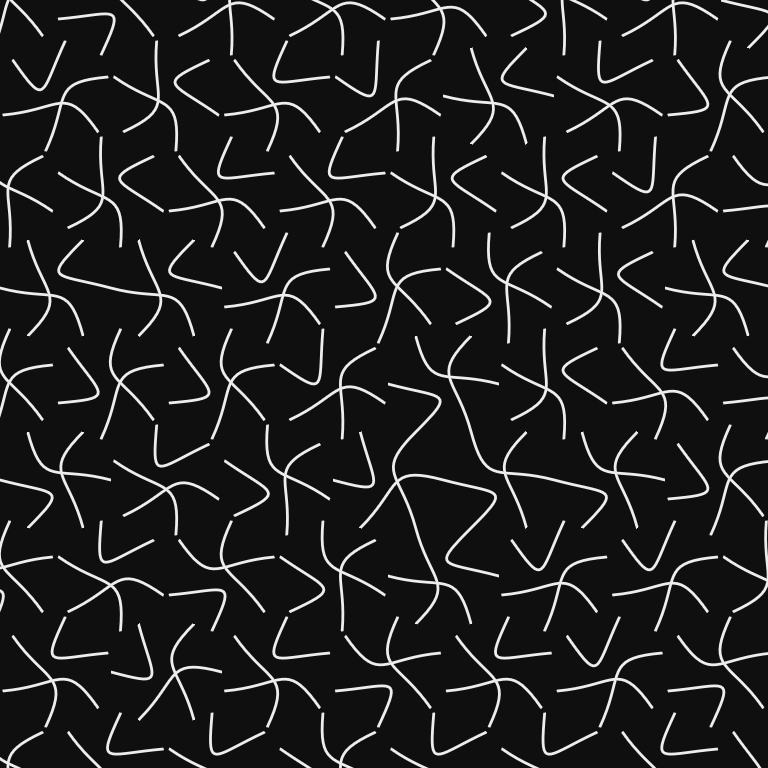
Write a Shadertoy shader that draws this pattern.

```glsl
// Hexagonal Truchet tiling of thin pale strands on near-black.
// Each tile joins its six edge midpoints with three tilted Bezier strands
// (one hairpin, two crossing) and is turned by a random multiple of 20 degrees.

const float ROWS = 8.0;            // tile rows over the canvas height
const float HALF_WIDTH = 0.0126;   // strand half width, in tile widths
const float HANDLE = 0.53;         // Bezier handle length, in tile widths
const float TILT = 0.26;           // clockwise lean of the handles, radians
const float REACH = 0.507;         // radius at which strands are cut flat
const float TURN_START = -80.0;    // smallest tile rotation, degrees
const float TURN_STEP = 20.0;      // rotation increment, degrees
const float TURN_COUNT = 12.0;     // number of possible rotations
const int SEGMENTS = 18;           // straight pieces per strand
const vec3 GROUND = vec3(0.06);
const vec3 STRAND = vec3(0.93);
const vec2 LATTICE = vec2(1.0, sqrt(3.0));

float hash(vec2 cell) {
    vec3 h = fract(cell.xyx * vec3(0.1031, 0.1030, 0.0973));
    h += dot(h, h.yzx + 33.33);
    return fract((h.x + h.y) * h.z);
}

vec2 direction(float angle) {
    return vec2(cos(angle), sin(angle));
}

float segmentDistance(vec2 p, vec2 a, vec2 b) {
    vec2 pa = p - a, ba = b - a;
    return length(pa - ba * clamp(dot(pa, ba) / dot(ba, ba), 0.0, 1.0));
}

// Distance to the strand between two tile edges, numbered in sixths of a turn
float strandDistance(vec2 p, float edgeA, float edgeB) {
    float angleA = radians(60.0 * edgeA), angleB = radians(60.0 * edgeB);
    vec2 a = 0.5 * direction(angleA);
    vec2 b = 0.5 * direction(angleB);
    vec2 handleA = a - HANDLE * direction(angleA - TILT);
    vec2 handleB = b - HANDLE * direction(angleB - TILT);

    float nearest = 1e3;
    vec2 previous = a;
    for (int i = 1; i <= SEGMENTS; i++) {
        float t = float(i) / float(SEGMENTS), s = 1.0 - t;
        vec2 next = s * s * s * a + 3.0 * s * s * t * handleA
                  + 3.0 * s * t * t * handleB + t * t * t * b;
        nearest = min(nearest, segmentDistance(p, previous, next));
        previous = next;
    }
    return nearest;
}

// Offset from the nearest tile centre of the hexagonal lattice
vec2 tileOffset(vec2 p) {
    vec2 evenRow = mod(p + 0.5 * LATTICE, LATTICE) - 0.5 * LATTICE;
    vec2 oddRow = mod(p, LATTICE) - 0.5 * LATTICE;
    return dot(evenRow, evenRow) < dot(oddRow, oddRow) ? evenRow : oddRow;
}

void mainImage(out vec4 fragColor, in vec2 fragCoord) {
    // Tile coordinates: one unit is one tile width
    float scale = ROWS * 0.5 * LATTICE.y / iResolution.y;
    vec2 p = fragCoord * scale;
    vec2 local = tileOffset(p);
    vec2 cell = round((p - local) * 2.0 / LATTICE);

    // Random rotation of the tile
    float turn = floor(hash(cell + 17.0) * TURN_COUNT);
    vec2 axis = direction(radians(TURN_START + TURN_STEP * turn));
    vec2 q = vec2(dot(local, axis), dot(local, vec2(-axis.y, axis.x)));

    // Hairpin, then the crossing pair
    float d = strandDistance(q, 1.0, 2.0);
    d = min(d, strandDistance(q, 3.0, 5.0));
    d = min(d, strandDistance(q, 4.0, 6.0));
    d = max(d - HALF_WIDTH, length(q) - REACH);

    // Edge softened over one pixel
    float coverage = clamp(0.5 - d / scale, 0.0, 1.0);
    fragColor = vec4(mix(GROUND, STRAND, coverage), 1.0);
}
```
